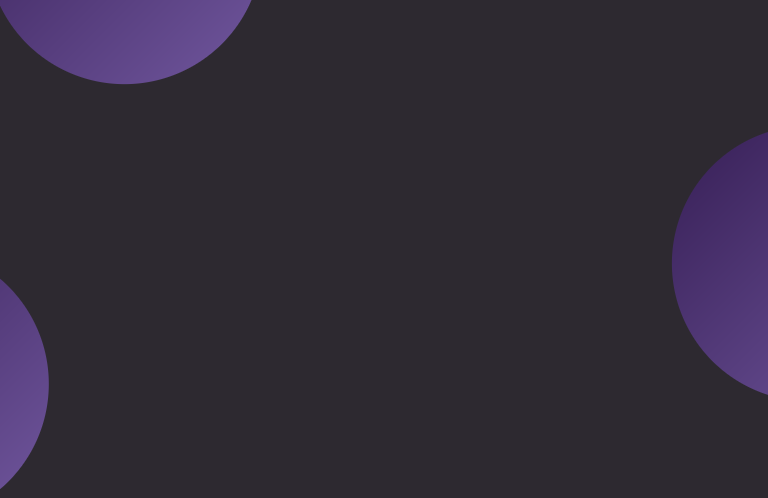
Reproduce this background procedurally as a Shadertoy shader.

```glsl
// Three large violet discs cropped by the edges of a flat charcoal canvas.
// Each disc is a distance function, filled with a linear gradient that runs
// diagonally from dark at its upper left to light at its lower right.

#define DISC_RADIUS 0.277
#define TOP_DISC    vec2(0.250, 1.108)
#define LEFT_DISC   vec2(-0.179, 0.229)
#define RIGHT_DISC  vec2(0.084, 0.471) // x is measured from the right edge
#define BACKGROUND  vec3(0.176, 0.161, 0.188)
#define DARK_VIOLET  vec3(0.245, 0.150, 0.375)
#define LIGHT_VIOLET vec3(0.410, 0.310, 0.580)

// Blend one gradient disc over the colour below it.
vec3 drawDisc(vec3 below, vec2 point, vec2 center, float pixelSize)
{
    vec2 local = (point - center) / DISC_RADIUS;
    float edge = (length(local) - 1.0) * DISC_RADIUS;
    float coverage = clamp(0.5 - edge / pixelSize, 0.0, 1.0);

    // Project on the diagonal: -1 at the upper left, 1 at the lower right.
    float along = dot(local, normalize(vec2(1.0, -1.0)));
    vec3 fill = mix(DARK_VIOLET, LIGHT_VIOLET, clamp(0.5 + 0.5 * along, 0.0, 1.0));
    return mix(below, fill, coverage);
}

void mainImage(out vec4 fragColor, in vec2 fragCoord)
{
    // Canvas units: height is 1, origin at the lower left.
    float pixelSize = 1.0 / iResolution.y;
    vec2 point = fragCoord * pixelSize;
    vec2 rightEdge = vec2(iResolution.x * pixelSize, 0.0);

    vec3 color = BACKGROUND;
    color = drawDisc(color, point, TOP_DISC, pixelSize);
    color = drawDisc(color, point, LEFT_DISC, pixelSize);
    color = drawDisc(color, point, rightEdge + RIGHT_DISC, pixelSize);

    fragColor = vec4(color, 1.0);
}
```
